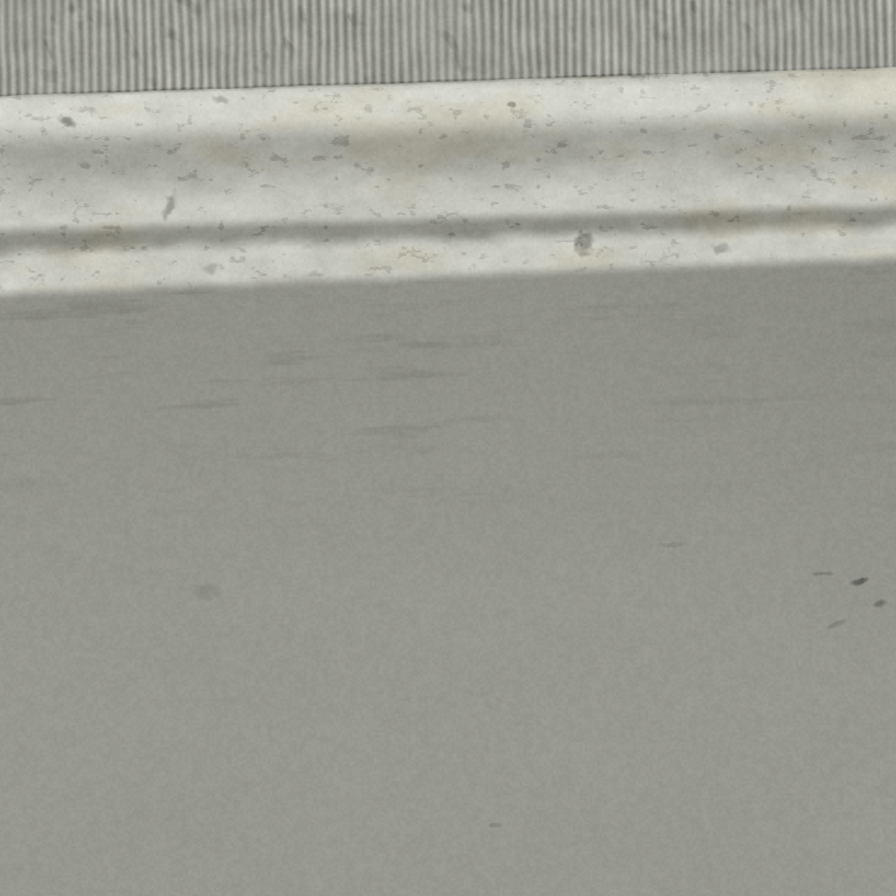
Write a WebGL 1 fragment shader that draws this texture.

```glsl
precision highp float;
// A grey painted wall panel below a worn, tilted white moulding, with a
// corrugated strip on top. The moulding is a shaded height profile between two
// sloped edges; noise adds grain, brush streaks, stains and chips.

uniform vec2 u_resolution;

float hash(vec2 p) {
    vec3 q = fract(vec3(p.xyx) * 0.1031);
    q += dot(q, q.yzx + 33.33);
    return fract((q.x + q.y) * q.z);
}

float noise(vec2 p) {
    vec2 i = floor(p);
    vec2 f = fract(p);
    f = f * f * (3.0 - 2.0 * f);
    return mix(mix(hash(i), hash(i + vec2(1.0, 0.0)), f.x),
               mix(hash(i + vec2(0.0, 1.0)), hash(i + vec2(1.0, 1.0)), f.x), f.y);
}

float fbm(vec2 p) {
    float sum = 0.0;
    float amp = 0.5;
    for (int i = 0; i < 4; i++) {
        sum += amp * noise(p);
        p = p * 2.03 + vec2(17.3, 9.1);
        amp *= 0.5;
    }
    return sum / 0.9375;
}

// Soft rotated elliptical mark with a ragged rim
float mark(vec2 p, vec2 center, vec2 radius, float angle) {
    vec2 d = p - center;
    float c = cos(angle);
    float s = sin(angle);
    d = vec2(c * d.x + s * d.y, c * d.y - s * d.x) / radius;
    return 1.0 - smoothstep(0.3, 1.3, length(d) + 0.7 * (noise(p * 190.0) - 0.5));
}

// Warm grey of a given lightness
vec3 paint(float light) {
    return vec3(light, light * 1.004, light * mix(0.935, 0.965, light));
}

// Vertical ribs with dents and scattered dirt
float corrugation(vec2 p) {
    float wobble = 0.7 * (noise(p * vec2(45.0, 24.0)) - 0.5);
    float rib = sin(6.2832 * (p.x * 98.0 + p.y * 2.0) + wobble * 2.0);
    float light = 0.605 + rib * mix(0.055, 0.11, noise(p * vec2(16.0, 10.0)));
    light += 0.10 * (fbm(p * vec2(60.0, 45.0)) - 0.5);
    float dent = smoothstep(0.76, 0.9, noise(p * vec2(75.0, 48.0) + p.yx * 20.0));
    return light + dent * 0.13 * (noise(p * 100.0) - 0.65);
}

// Moulding lightness by depth: 0 at the top edge, 1 at the bottom edge
float moulding(float depth) {
    float light = mix(0.77, 0.825, smoothstep(0.0, 0.06, depth));
    light = mix(light, 0.635, smoothstep(0.15, 0.31, depth));
    light = mix(light, 0.775, smoothstep(0.32, 0.63, depth));
    light = mix(light, 0.56, smoothstep(0.66, 0.735, depth));
    light = mix(light, 0.785, smoothstep(0.755, 0.85, depth));
    return light;
}

// Flat panel with a gentle falloff and brush streaks near its top
float panel(vec2 p) {
    float light = mix(0.59, 0.562, smoothstep(0.3, 0.70, p.y));
    light -= 0.012 * smoothstep(0.55, 1.0, p.x) * smoothstep(0.1, 0.5, p.y);
    vec2 q = vec2(p.x * 9.0, (p.y - p.x * 0.03) * 85.0);
    float streak = smoothstep(0.56, 0.85, fbm(q));
    float region = smoothstep(0.34, 0.6, p.y) * mix(1.0, 0.45, smoothstep(0.3, 0.8, p.x));
    light -= 0.045 * streak * region;
    return light + 0.012 * (fbm(p * vec2(6.0, 12.0)) - 0.5);
}

float mouldingChips(vec2 p) {
    float m = mark(p, vec2(0.075, 0.864), vec2(0.011, 0.005), -0.5);
    m += 0.7 * mark(p, vec2(0.190, 0.771), vec2(0.006, 0.015), -0.4);
    m += 0.8 * mark(p, vec2(0.652, 0.727), vec2(0.011, 0.014), -0.3);
    m += 0.5 * mark(p, vec2(0.804, 0.723), vec2(0.011, 0.007), 0.0);
    m += 0.45 * mark(p, vec2(0.235, 0.700), vec2(0.010, 0.006), 0.0);
    m += 0.7 * mark(p, vec2(0.571, 0.883), vec2(0.005, 0.003), 0.0);
    return m + 0.6 * mark(p, vec2(0.245, 0.889), vec2(0.009, 0.004), -0.2);
}

float panelScuffs(vec2 p) {
    float m = mark(p, vec2(0.959, 0.351), vec2(0.010, 0.004), 0.3);
    m += 0.5 * mark(p, vec2(0.918, 0.360), vec2(0.011, 0.003), 0.0);
    m += 0.7 * mark(p, vec2(0.981, 0.326), vec2(0.008, 0.004), 0.4);
    m += 0.35 * mark(p, vec2(0.932, 0.303), vec2(0.014, 0.003), 0.4);
    m += 0.25 * mark(p, vec2(0.750, 0.392), vec2(0.014, 0.003), 0.0);
    m += 0.22 * mark(p, vec2(0.229, 0.339), vec2(0.018, 0.009), 0.0);
    return m + 0.35 * mark(p, vec2(0.552, 0.079), vec2(0.007, 0.003), 0.0);
}

void main() {
    vec2 p = gl_FragCoord.xy / u_resolution;
    float pixel = 1.0 / u_resolution.y;

    // Sloped edges of the moulding
    float ragged = 0.004 * (fbm(p.xx * vec2(35.0, 3.0)) - 0.5);
    float top = mix(0.893, 0.925, p.x) + ragged * 0.5;
    float bottom = mix(0.670, 0.710, p.x) + ragged;
    float depth = (top - p.y) / (top - bottom) - 0.045 * (p.x - 0.5);

    // Moulding with mottled wear and yellowed stains
    float wear = fbm(p * vec2(28.0, 48.0));
    float pits = smoothstep(0.64, 0.82, fbm(p * vec2(85.0, 130.0)));
    float light = moulding(depth + 0.025 * (wear - 0.5));
    light += 0.09 * (wear - 0.5) - 0.09 * pits - 0.28 * mouldingChips(p);
    float stain = smoothstep(0.52, 0.75, fbm(p * vec2(9.0, 24.0) + 4.0));
    vec3 trim = paint(light) - stain * vec3(0.012, 0.022, 0.045);

    // Stack the three bands, with a dirty seam under the corrugation
    vec3 color = mix(paint(panel(p) - 0.2 * panelScuffs(p)), trim,
                     smoothstep(bottom - 0.007, bottom + 0.011, p.y));
    color = mix(color, paint(corrugation(p)), smoothstep(top - pixel, top + pixel, p.y));
    float seam = 1.0 - smoothstep(0.0, 0.004, abs(p.y - top));
    color -= seam * mix(0.03, 0.20, noise(p * vec2(24.0, 4.0)));

    // Fine surface grain
    color += 0.028 * (noise(p * 370.0) - 0.5) + 0.016 * (noise(p * 160.0) - 0.5);
    gl_FragColor = vec4(color, 1.0);
}
```
